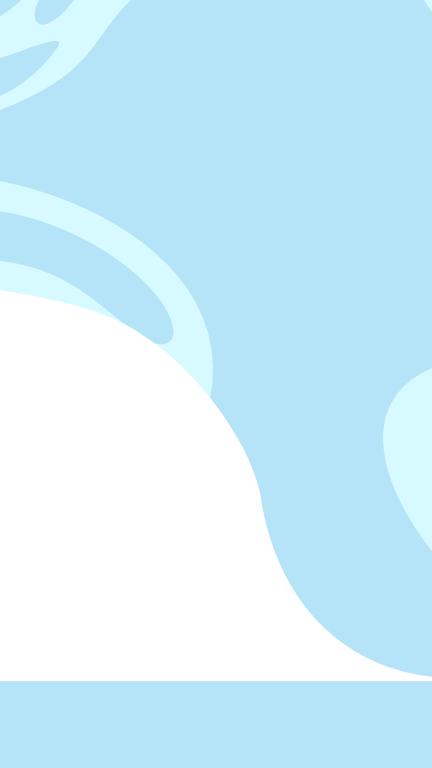
This background is drawn by a Shadertoy shader. Its source:

```glsl
// A path holds the nearest distance (x) and the even-odd side (y).
// Sides are counted along a ray to the right, so paths may stay open on the left and top.
void line(inout vec2 path, vec2 p, vec2 a, vec2 b) {
    vec2 ab = b - a, ap = p - a;
    float h = clamp(dot(ap, ab) / dot(ab, ab), 0.0, 1.0);
    path.x = min(path.x, length(ap - ab * h));
    if ((a.y > p.y) != (b.y > p.y) && ap.x < ab.x * ap.y / ab.y) path.y = -path.y;
}

// Cubic curve, walked in short lines
void curve(inout vec2 path, vec2 p, vec2 a, vec2 b, vec2 c, vec2 d) {
    vec2 last = a;
    for (int i = 1; i <= 20; i++) {
        float t = float(i) / 20.0, s = 1.0 - t;
        vec2 next = s*s*s*a + 3.0*s*s*t*b + 3.0*s*t*t*c + t*t*t*d;
        line(path, p, last, next);
        last = next;
    }
}

float coverage(float signedDistance, float pixel) {
    return clamp(0.5 - signedDistance / pixel, 0.0, 1.0);
}

void mainImage(out vec4 fragColor, in vec2 fragCoord) {
    // The canvas is 100 units wide and 177.8 units high
    vec2 p = fragCoord / iResolution.xy * vec2(100.0, 177.8);
    float pixel = 177.8 / iResolution.y;

    // Left ring and its hole
    vec2 foam = vec2(1e3, 1.0);
    curve(foam, p, vec2(0, 135.9), vec2(25.5, 130.8), vec2(54.2, 113.4), vec2(48.6, 85.2));
    curve(foam, p, vec2(0, 128.9), vec2(19.7, 125.9), vec2(38.2, 111.8), vec2(40, 102.1));
    curve(foam, p, vec2(40, 102.1), vec2(41, 98.6), vec2(37.7, 96.8), vec2(34.3, 99.1));
    curve(foam, p, vec2(34.3, 99.1), vec2(24.3, 104.6), vec2(18.1, 115.3), vec2(0, 117.4));

    // Upper splash with leaf, bubble and corner openings
    curve(foam, p, vec2(30.3, 177.8), vec2(20.4, 168.1), vec2(22.2, 161.1), vec2(0, 152.3));
    curve(foam, p, vec2(0, 164.4), vec2(4.2, 165.5), vec2(8.3, 167.6), vec2(12.3, 168.3));
    curve(foam, p, vec2(12.3, 168.3), vec2(13.9, 168.5), vec2(13.9, 167.8), vec2(13.2, 166.7));
    curve(foam, p, vec2(13.2, 166.7), vec2(9.7, 161.6), vec2(4.6, 157.6), vec2(0, 155.6));
    curve(foam, p, vec2(9, 177.8), vec2(7.2, 174.1), vec2(8.1, 171.5), vec2(10.6, 172.2));
    curve(foam, p, vec2(10.6, 172.2), vec2(13.4, 173.1), vec2(15.5, 175.7), vec2(17.1, 177.8));
    curve(foam, p, vec2(4.9, 177.8), vec2(3.2, 176.2), vec2(1.6, 175), vec2(0, 174.1));

    // Right drop, closed beyond the edge
    curve(foam, p, vec2(100, 92.6), vec2(82.9, 85.2), vec2(87, 66.7), vec2(100, 50.2));
    curve(foam, p, vec2(100, 50.2), vec2(110, 40), vec2(110, 97), vec2(100, 92.6));

    // White hill with a flat base
    vec2 hill = vec2(1e3, 1.0);
    curve(hill, p, vec2(0, 110.6), vec2(10.4, 109), vec2(24.5, 106.5), vec2(33.3, 100));
    curve(hill, p, vec2(33.3, 100), vec2(44.4, 93.1), vec2(57.2, 76.9), vec2(60.2, 63.7));
    curve(hill, p, vec2(60.2, 63.7), vec2(63.4, 40.3), vec2(77.8, 23.6), vec2(100, 21.1));
    line(hill, p, vec2(100, 21.1), vec2(110, 20.1));
    line(hill, p, vec2(110, 20.1), vec2(0, 20.1));

    // Top right sliver
    float sliver = -dot(p - vec2(98.1, 177.8), vec2(0.83, 0.56));

    // Layers from back to front
    vec3 sky = vec3(0.71, 0.89, 0.97), paleCyan = vec3(0.84, 0.98, 1.0);
    float foamCover = max(coverage(foam.x * foam.y, pixel), coverage(sliver, pixel));
    vec3 color = mix(sky, paleCyan, foamCover);
    color = mix(color, vec3(1.0), coverage(hill.x * hill.y, pixel));
    fragColor = vec4(color, 1.0);
}
```
